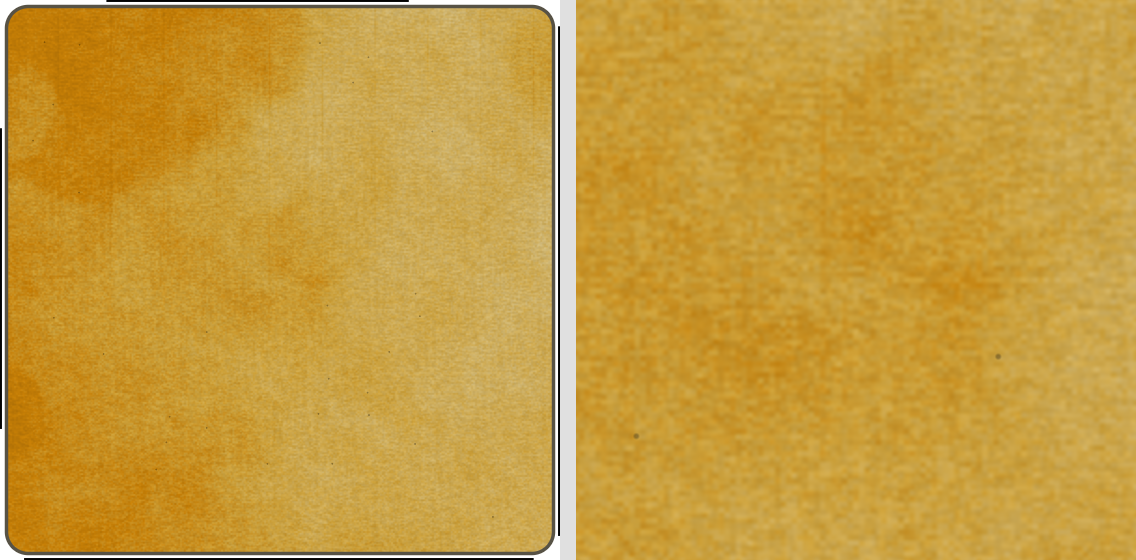
Left: the whole. Right: its middle third, enlarged.
Write a Shadertoy shader that draws this texture.

```glsl
// Aged amber paper in a rounded grey frame with broken black rules outside.
// A left-to-right tone ramp is altered by warped stains, mottling, faint
// folds and fine grain, then mapped through three paper colours.

const vec3 AMBER = vec3(0.765, 0.490, 0.025);
const vec3 GOLD = vec3(0.790, 0.622, 0.225);
const vec3 PALE = vec3(0.810, 0.705, 0.430);
const vec3 FRAME = vec3(0.34, 0.32, 0.27);
const vec3 RULE = vec3(0.01);

const float HALF_SIZE = 0.4915;
const float CORNER = 0.042;
const float FRAME_WIDTH = 0.0062;
const float RULE_WIDTH = 0.0035;
const float FOLD_START = 0.104;
const float FOLD_STEP = 0.0943;
const float WARP = 0.13;
const float MOTTLE = 0.50;
const float GRAIN = 0.30;

float hash(vec2 p) {
    return fract(sin(dot(p, vec2(127.1, 311.7))) * 43758.5453);
}

float noise(vec2 p) {
    vec2 i = floor(p), f = fract(p);
    f = f * f * (3.0 - 2.0 * f);
    return mix(mix(hash(i), hash(i + vec2(1, 0)), f.x),
               mix(hash(i + vec2(0, 1)), hash(i + vec2(1, 1)), f.x), f.y);
}

float fbm(vec2 p) {
    float sum = 0.0, amp = 0.5;
    for (int i = 0; i < 5; i++) {
        sum += amp * noise(p);
        p = mat2(1.6, 1.2, -1.2, 1.6) * p + 7.3;
        amp *= 0.5;
    }
    return sum / 0.97;
}

float stain(vec2 p, vec2 centre, float radius, float soft) {
    return 1.0 - smoothstep(radius - soft, radius + soft, length(p - centre));
}

float ring(vec2 p, vec2 centre, float radius, float width) {
    float d = (length(p - centre) - radius) / width;
    return exp(-d * d);
}

float roundedBox(vec2 p, float halfSize, float radius) {
    vec2 q = abs(p) - halfSize + radius;
    return length(max(q, 0.0)) + min(max(q.x, q.y), 0.0) - radius;
}

// Antialiased interval: 1 between lo and hi.
float span(float v, float lo, float hi, float px) {
    return clamp((v - lo) / px + 0.5, 0.0, 1.0) * clamp((hi - v) / px + 0.5, 0.0, 1.0);
}

float paperTone(vec2 p) {
    vec2 w = p + WARP * (vec2(fbm(p * 8.0), fbm(p * 8.0 + 31.0)) - 0.5);
    float tone = 0.25 + 0.56 * p.x;

    // Large water stains and bleached patches
    tone -= 0.27 * stain(w, vec2(0.17, 1.03), 0.37, 0.025);
    tone -= 0.10 * stain(w, vec2(0.15, 0.92), 0.24, 0.12);
    tone -= 0.20 * stain(w, vec2(0.18, 0.08), 0.25, 0.16);
    tone -= 0.32 * stain(w, vec2(1.02, 0.88), 0.10, 0.04);
    tone -= 0.20 * stain(w, vec2(0.00, 0.27), 0.07, 0.02);
    tone -= 0.14 * stain(w, vec2(0.06, 0.50), 0.018, 0.008);
    tone += 0.28 * stain(w, vec2(0.03, 0.80), 0.085, 0.015);
    tone += 0.14 * stain(w, vec2(0.66, 0.86), 0.24, 0.14);

    // Faint drying rings near the middle
    vec2 r = mix(p, w, 0.4);
    tone -= 0.13 * ring(r, vec2(0.56, 0.58), 0.080, 0.016);
    tone -= 0.09 * ring(r, vec2(0.48, 0.58), 0.040, 0.014);

    // Cloudy mottling
    tone += MOTTLE * (fbm(p * 9.0 + 4.0) - 0.5);
    tone += 0.5 * MOTTLE * (fbm(p * 32.0 + 17.0) - 0.5);
    return tone;
}

vec3 paper(vec2 p) {
    float tone = paperTone(p);

    // Vertical folds, strongest towards the top
    float k = round((p.x - FOLD_START) / FOLD_STEP);
    float d = (p.x - FOLD_START - k * FOLD_STEP) / 0.0017;
    float wear = smoothstep(0.35, 0.75, p.y) * (0.4 + 0.6 * noise(vec2(k * 5.0, p.y * 14.0)));
    tone -= 0.16 * wear * exp(-d * d);

    // Fine grain, with fibres lying mostly sideways
    float grain = noise(p * 300.0) - 0.5;
    float fibre = noise(p * vec2(110.0, 320.0) + 50.0) - 0.5;
    tone += GRAIN * (grain + 0.5 * fibre);

    vec3 col = mix(AMBER, GOLD, clamp(tone * 2.0, 0.0, 1.0));
    col = mix(col, PALE, clamp(tone * 2.0 - 1.0, 0.0, 1.2));
    col *= 1.0 + 0.22 * min(tone, 0.0);
    col *= 1.0 + 0.07 * (noise(p * 260.0 + 90.0) - 0.5) + 0.04 * fibre;

    // Rare dark specks
    vec2 cell = floor(p * 45.0);
    vec2 spot = 0.25 + 0.5 * vec2(hash(cell + 3.0), hash(cell + 8.0));
    float speck = 1.0 - smoothstep(0.03, 0.11, length(fract(p * 45.0) - spot));
    return col * (1.0 - 0.3 * speck * step(0.985, hash(cell)));
}

void mainImage(out vec4 fragColor, in vec2 fragCoord) {
    vec2 p = fragCoord / iResolution.xy;
    float px = 1.0 / min(iResolution.x, iResolution.y);

    // Broken rules along the four canvas edges
    float rules = span(p.x, 0.19, 0.73, px) * span(p.y, 1.0 - RULE_WIDTH, 2.0, px);
    rules = max(rules, span(p.x, 0.043, 0.953, px) * span(p.y, -1.0, RULE_WIDTH, px));
    rules = max(rules, span(p.y, 0.234, 0.771, px) * span(p.x, -1.0, RULE_WIDTH, px));
    rules = max(rules, span(p.y, 0.043, 0.953, px) * span(p.x, 1.0 - RULE_WIDTH, 2.0, px));
    vec3 col = mix(vec3(1.0), RULE, rules);

    // Rounded frame around the paper
    float edge = roundedBox(p - 0.5, HALF_SIZE, CORNER);
    col = mix(col, FRAME, clamp(0.5 - edge / px, 0.0, 1.0));
    col = mix(col, paper(p), clamp(0.5 - (edge + FRAME_WIDTH) / px, 0.0, 1.0));
    fragColor = vec4(col, 1.0);
}
```
